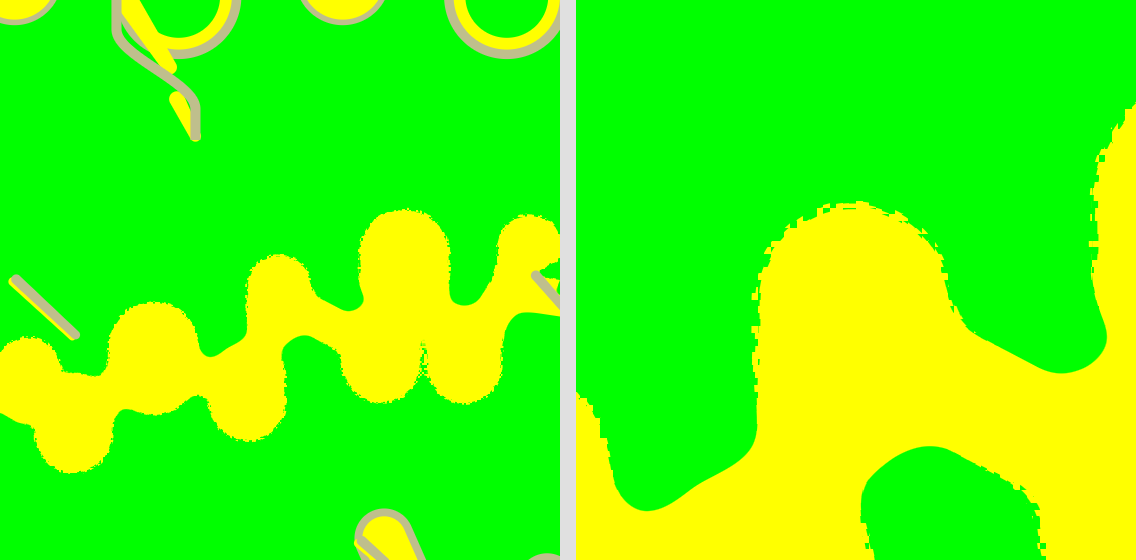
Left: the whole. Right: its middle third, enlarged.
Reproduce this pattern procedurally as a Shadertoy shader.

```glsl
const vec3 GREEN  = vec3(0.0, 1.0, 0.0);
const vec3 YELLOW = vec3(1.0, 1.0, 0.0);
const vec3 BEIGE  = vec3(0.75, 0.75, 0.55);

const int   LOBES        = 9;
const float LOBE_STEP    = 0.112;   // spacing along the chain
const float LOBE_START   = 0.05;
const float LOBE_RADIUS  = 0.069;
const float LOBE_STRETCH = 0.02;    // vertical half length
const float LINK_RADIUS  = 0.034;
const float BLEND        = 0.022;   // softness of the joints
const float GRAIN_CELLS  = 256.0;
const float GRAIN_DEPTH  = 0.006;
const float LOOP_STEP    = 0.293;   // spacing of the upper loops
const float CORD_RADIUS  = 0.009;

float hash(vec2 p) {
    vec3 q = fract(p.xyx * 0.1031);
    q += dot(q, q.yzx + 33.33);
    return fract((q.x + q.y) * q.z);
}

// Capsule whose radius runs from ra at a to rb at b
float taper(vec2 p, vec2 a, vec2 b, float ra, float rb) {
    vec2 ab = b - a;
    float t = clamp(dot(p - a, ab) / dot(ab, ab), 0.0, 1.0);
    return length(p - a - ab * t) - mix(ra, rb, t);
}

float smoothMin(float a, float b, float k) {
    float h = max(k - abs(a - b), 0.0) / k;
    return min(a, b) - h * h * k * 0.25;
}

void paint(inout vec3 color, vec3 ink, float d) {
    color = mix(color, ink, clamp(0.5 - d * iResolution.y, 0.0, 1.0));
}

// Height of the chain's wavy axis at lobe index i
float spine(float i) {
    return 0.292 + 0.0234 * i + 0.031 * sin(0.9 * i - 2.9);
}

// Even lobes rise above the axis, odd lobes hang below it
vec2 lobeCenter(float i) {
    float odd = mod(i, 2.0);
    float x = LOBE_START + LOBE_STEP * i + odd * 0.078 * sin(0.6 * i - 1.0);
    return vec2(x, spine(i) + (1.0 - 2.0 * odd) * (0.036 + 0.0065 * i));
}

float chain(vec2 p) {
    float d = 1.0;
    vec2 stretch = vec2(0.0, LOBE_STRETCH);
    vec2 previous = lobeCenter(-1.0);
    for (int n = 0; n < LOBES; n++) {
        float i = float(n);
        vec2 c = lobeCenter(i);
        float r = LOBE_RADIUS - 0.0117 * cos(1.6 * i);
        float lobe = taper(p, c - stretch, c + stretch, r, r);
        float link = taper(p, previous, c, LINK_RADIUS, LINK_RADIUS);
        d = smoothMin(d, smoothMin(lobe, link, BLEND), BLEND);
        previous = c;
    }
    // Arm and notch at the right end
    d = smoothMin(d, taper(p, vec2(0.90, 0.47), vec2(1.02, 0.45), 0.02, 0.018), BLEND);
    d = max(d, -taper(p, vec2(0.957, 0.51), vec2(1.03, 0.523), 0.002, 0.029));

    // Ragged rim, strongest away from the axis
    float offAxis = abs(p.y - spine((p.x - LOBE_START) / LOBE_STEP));
    float grain = hash(floor(p * GRAIN_CELLS)) - 0.5;
    return d + grain * GRAIN_DEPTH * smoothstep(0.02, 0.08, offAxis);
}

// Loops hanging from the upper edge: small ones filled, large ones hollow
void paintLoops(inout vec3 color, vec2 p) {
    for (int n = 0; n < 4; n++) {
        float odd = float(n % 2);
        vec2 c = vec2(0.026 + LOOP_STEP * float(n), mix(1.04, 1.0065, odd));
        float d = length(p - c) - mix(0.085, 0.112, odd);
        paint(color, BEIGE, d);
        paint(color, YELLOW, d + mix(0.01, 0.017, odd));
        if (odd > 0.5) paint(color, GREEN, d + 0.038);
    }
}

// S-shaped cord running down from the second loop
void paintTail(inout vec3 color, vec2 p) {
    paint(color, YELLOW, taper(p, vec2(0.232, 0.99), vec2(0.303, 0.88), 0.02, 0.013));
    paint(color, YELLOW, taper(p, vec2(0.316, 0.823), vec2(0.349, 0.757), 0.014, 0.01));
    float t = clamp((0.948 - p.y) / 0.143, 0.0, 1.0);
    float x = mix(0.208, 0.349, smoothstep(0.0, 1.0, t));
    float slope = 5.9 * t * (1.0 - t);
    float d = abs(p.x - x) / sqrt(1.0 + slope * slope) - CORD_RADIUS;
    paint(color, BEIGE, max(d, 0.75 - p.y));
}

// Outlined arches rising from the lower edge
void paintArches(inout vec3 color, vec2 p) {
    for (int n = 0; n < 2; n++) {
        vec2 c = vec2(0.686, 0.039) + float(n) * vec2(0.291, -0.08);
        float d = taper(p, c, c + vec2(0.03, -0.068), 0.053, 0.053);
        paint(color, BEIGE, d);
        paint(color, YELLOW, d + 0.014);
    }
}

// Short slanted cords with a yellow underside
void paintCords(inout vec3 color, vec2 p) {
    vec4 ends[3] = vec4[3](vec4(0.029, 0.501, 0.135, 0.402),
                           vec4(0.957, 0.508, 1.016, 0.44),
                           vec4(0.646, 0.034, 0.6875, -0.003));
    for (int n = 0; n < 3; n++) {
        vec2 a = ends[n].xy, b = ends[n].zw;
        paint(color, YELLOW, taper(p + vec2(0.006, 0.004), a, b, 0.008, 0.006));
        paint(color, BEIGE, taper(p, a, b, CORD_RADIUS, 0.008));
    }
}

void mainImage(out vec4 fragColor, in vec2 fragCoord) {
    vec2 p = fragCoord / iResolution.y;
    vec3 color = GREEN;
    paint(color, YELLOW, chain(p));
    paintLoops(color, p);
    paintTail(color, p);
    paintArches(color, p);
    paintCords(color, p);
    fragColor = vec4(color, 1.0);
}
```
